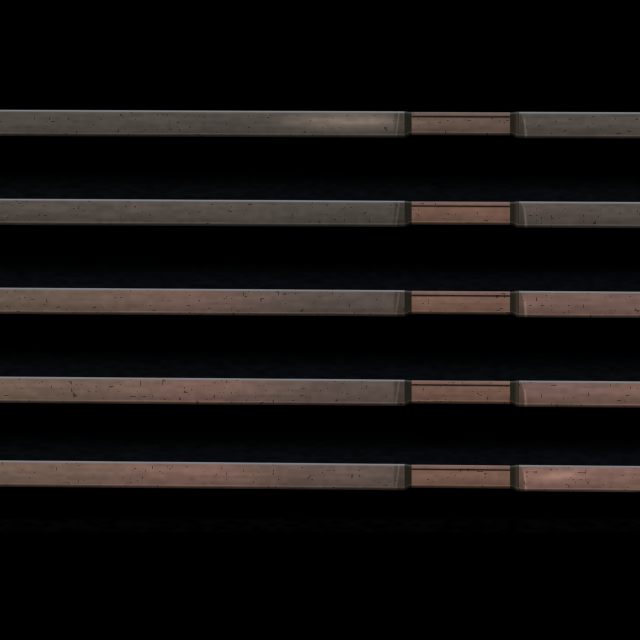
This pattern is drawn by a WebGL 1 fragment shader. Its source:

```glsl
precision highp float;
uniform vec2 u_resolution;

const float ROWS = 5.0;
const float PITCH = 0.139;
const float BAR_HEIGHT = 0.0415;

float hash(vec2 p) {
  p = fract(p * vec2(0.1031, 0.1137));
  p += dot(p, p.yx + 33.33);
  return fract((p.x + p.y) * p.x * 7.31 + p.y * 3.7);
}

float noise(vec2 p) {
  vec2 cell = floor(p);
  vec2 f = fract(p);
  f = f * f * (3.0 - 2.0 * f);
  float low = mix(hash(cell), hash(cell + vec2(1.0, 0.0)), f.x);
  float high = mix(hash(cell + vec2(0.0, 1.0)), hash(cell + 1.0), f.x);
  return mix(low, high, f.y);
}

// Smooth window that is 1 between a and b
float band(float x, float a, float b, float soft) {
  return smoothstep(a - soft, a + soft, x) * (1.0 - smoothstep(b - soft, b + soft, x));
}

float bump(float x, float centre, float width) {
  float t = (x - centre) / width;
  return exp(-t * t);
}

// Upper edge of a bar; rows tilt down slightly to the right
float barTop(float row, float x) {
  float lastShift = 0.008 * step(3.5, row);
  return 0.829 - PITCH * row + lastShift - x * (0.004 + 0.0012 * row);
}

// Brushed metal, warmer in the lower rows and towards the right
vec3 metal(float x, float v, float row, float panel) {
  vec3 cool = vec3(0.285, 0.265, 0.245);
  vec3 tan_ = vec3(0.37, 0.32, 0.275);
  vec3 pink = vec3(0.46, 0.35, 0.315);
  float lower = smoothstep(0.5, 2.5, row);
  float right = smoothstep(0.79, 0.82, x);
  float drift = noise(vec2(x * 5.0 + row * 7.0, row * 3.7));

  float warmth = lower * (0.25 + 0.5 * bump(x, 0.3, 0.14) + 0.55 * right);
  warmth += 0.2 * (drift - 0.4) + 0.15 * smoothstep(2.5, 4.0, row);
  vec3 col = mix(cool, tan_, lower * (1.0 - smoothstep(0.1, 0.45, x)));
  col = mix(col, pink, clamp(warmth, 0.0, 1.0));
  col = mix(col, vec3(0.43, 0.32, 0.275), panel * (0.45 + 0.45 * step(0.5, row)));

  // Soft reflections and shading across the face
  float firstRow = 1.0 - step(0.5, row);
  float glint = firstRow * bump(x, 0.54, 0.09) * bump(v, 0.42, 0.3);
  glint += 0.6 * step(3.5, row) * bump(x, 0.87, 0.04) * bump(v, 0.45 - (x - 0.87) * 3.0, 0.18);
  col += glint * vec3(0.17, 0.14, 0.12);
  col *= 1.08 - 0.2 * smoothstep(0.3, 1.0, v);

  // Brushing, stains and specks
  float streak = noise(vec2(x * 24.0, v * 9.0 + row * 31.0));
  float stain = noise(vec2(x * 110.0, v * 6.0 + row * 17.0));
  float speck = noise(vec2(x * 260.0, v * 11.0 + row * 41.0));
  col *= 0.9 + 0.12 * streak + 0.1 * stain;
  return col * (1.0 - 0.35 * smoothstep(0.86, 0.98, speck));
}

vec3 drawBar(vec3 col, vec2 uv, float row, float px) {
  float x = uv.x;
  float recess = band(x, 0.637, 0.804, 0.006);
  float panel = band(x, 0.643, 0.797, px);
  float slot = band(x, 0.632, 0.811, px);
  float d = barTop(row, x) - 0.001 * recess - uv.y;
  float height = BAR_HEIGHT - 0.005 * recess;
  float v = d / height;

  // Dim bluish ledge above the bar
  float ledge = smoothstep(-0.046, -0.004, d) * (1.0 - step(0.0, d));
  float grain = 0.65 + 0.7 * noise(uv * vec2(90.0, 260.0));
  col += ledge * grain * vec3(0.03, 0.04, 0.05) * step(0.5, row);

  // Face with folded ends beside the recess
  vec3 face = metal(x, v, row, panel);
  float fold = band(x, 0.616, 0.632, 0.003) + band(x, 0.811, 0.819, 0.002);
  face *= 1.0 - 0.22 * fold;
  float rim = bump(x, 0.618 + 0.006 * (1.0 - v), 0.0015);
  rim += bump(x, 0.822 - 0.007 * (1.0 - v) * (1.0 - v), 0.0018);
  face += rim * vec3(0.09, 0.085, 0.065);
  vec3 cheek = vec3(0.17, 0.155, 0.125) * (0.8 + 0.5 * bump(x, 0.808, 0.003));
  face = mix(face, cheek, slot * (1.0 - panel));

  // Panel seam, lower lip and bright upper edge
  float seam = panel * bump(d, 0.0075, 0.0015);
  face *= 1.0 - 0.65 * seam;
  face *= 1.0 - 0.55 * smoothstep(height - 0.005, height - 0.001, d);
  face += vec3(0.06, 0.045, 0.025) * bump(d, height - 0.005, 0.001);
  float edge = bump(d, 0.0018, 0.0017) * (1.0 - 0.65 * slot);
  face = mix(face, vec3(0.47, 0.48, 0.51), edge);

  return mix(col, face, band(d, 0.0, height, px));
}

void main() {
  vec2 uv = gl_FragCoord.xy / u_resolution;
  float px = 0.75 / min(u_resolution.x, u_resolution.y);
  vec3 col = vec3(0.0);

  // Faint ledge below the last bar
  float dust = noise(uv * vec2(80.0, 240.0));
  col += vec3(0.016, 0.018, 0.022) * dust * band(uv.y, 0.168, 0.19, 0.003);

  for (float row = 0.0; row < ROWS; row += 1.0) {
    col = drawBar(col, uv, row, px);
  }
  gl_FragColor = vec4(col, 1.0);
}
```
